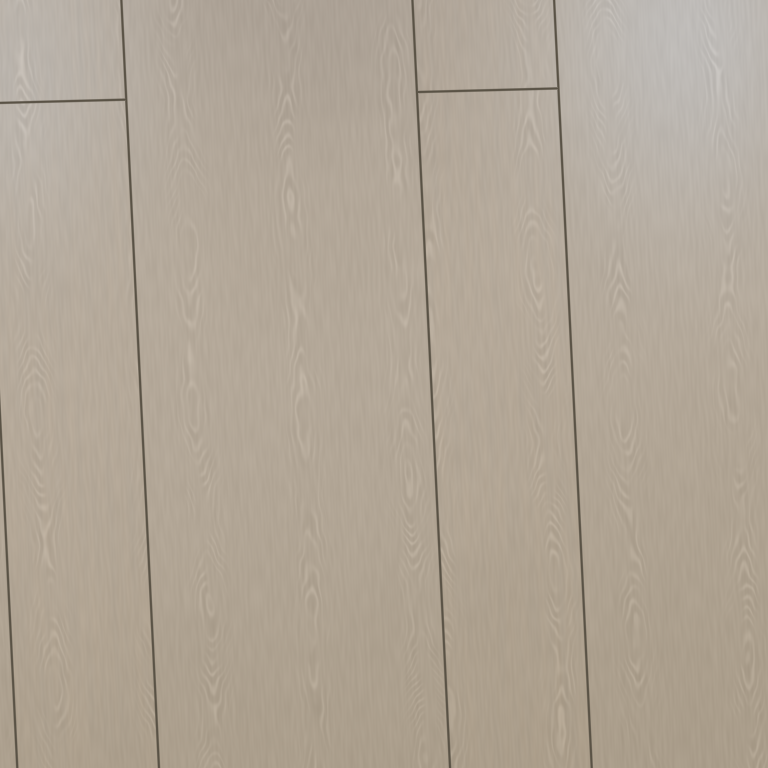
Give the GLSL for this texture, as a Shadertoy shader.

```glsl
// Pale oak floor: wide and narrow planks alternate between thin, leaning dark seams.
// Grain is fine stretched gradient noise plus columns of nested arches, which are
// contour lines of a height field; soft light washes over the upper corners.

#define PERIOD 0.5635      // one wide plank plus one narrow plank
#define WIDE 0.379         // width of the wide plank
#define FIRST_SEAM 0.207   // seam position on the bottom edge
#define LEAN 0.049         // sideways lean of the seams
#define END_JOINT 0.866    // height of the joint in narrow planks
#define END_TILT 0.026     // slope of that joint
#define SEAM_HALF 0.0015   // half the seam width
#define SEAM_BLUR 0.0011   // softness of the seam edges
#define COLUMN_GAP 0.14    // spacing of the arch columns
#define ARCH_LIGHT 0.060   // brightness of the arches
#define GRAIN 0.024        // contrast of the fine grain

const vec3 LOW_WOOD  = vec3(0.667, 0.617, 0.545);
const vec3 MID_WOOD  = vec3(0.706, 0.660, 0.600);
const vec3 TOP_SHADE = vec3(0.662, 0.622, 0.578);
const vec3 GLOW      = vec3(0.745, 0.733, 0.720);
const vec3 SEAM      = vec3(0.350, 0.322, 0.272);

float hash(vec2 p) {
    p = fract(p * vec2(0.1031, 0.1137));
    p += dot(p, p.yx + 33.33);
    return fract((p.x + p.y) * p.x * 17.0);
}

float gradientDot(vec2 cell, vec2 offset) {
    float angle = 6.2832 * hash(cell);
    return dot(vec2(cos(angle), sin(angle)), offset);
}

// Gradient noise, roughly -0.7 to 0.7
float noise(vec2 p) {
    vec2 i = floor(p), f = p - i;
    vec2 s = f * f * f * (f * (f * 6.0 - 15.0) + 10.0);
    vec2 e = vec2(0.0, 1.0);
    return mix(mix(gradientDot(i, f), gradientDot(i + e.yx, f - e.yx), s.x),
               mix(gradientDot(i + e, f - e), gradientDot(i + e.yy, f - e.yy), s.x), s.y);
}

// Light nested arches along columns of one plank
float arches(vec2 p, float seed) {
    float column = floor(p.x / COLUMN_GAP);
    float key = seed + column * 5.37;
    float dx = p.x - (column + 0.5) * COLUMN_GAP;
    dx += 0.014 * noise(vec2(p.y * 3.0, key + 40.3));
    float height = 14.0 * noise(vec2(p.y * 4.5 + key, key + 0.5));
    float wobble = 0.6 * noise(vec2(p.x * 80.0, p.y * 36.0) + key);
    float phase = height + wobble - 150.0 * sqrt(dx * dx + 0.00005);
    float line = pow(0.5 + 0.5 * cos(6.2832 * phase), 2.0);
    float patchy = smoothstep(-0.3, 0.3, noise(vec2(p.x * 45.0, p.y * 14.0) + key * 1.7));
    float resolved = 1.0 - smoothstep(0.45, 0.9, fwidth(phase));
    return (line - 0.3) * patchy * resolved * exp(-dx * dx / 0.00035);
}

// Wood colour under uneven room light
vec3 litWood(vec2 uv) {
    vec3 wood = mix(LOW_WOOD, MID_WOOD, smoothstep(-0.15, 0.55, uv.y - 0.22 * uv.x + 0.05));
    vec2 shade = (uv - vec2(0.40, 1.04)) / vec2(0.27, 0.24);
    wood = mix(wood, TOP_SHADE, 0.85 * exp(-dot(shade, shade)));
    vec2 right = (uv - vec2(0.90, 0.97)) / vec2(0.21, 0.26);
    vec2 left = (uv - vec2(0.02, 0.92)) / vec2(0.17, 0.26);
    return mix(wood, GLOW, min(1.0, exp(-dot(right, right)) + 0.65 * exp(-dot(left, left))));
}

void mainImage(out vec4 fragColor, in vec2 fragCoord) {
    vec2 uv = fragCoord / iResolution.xy;
    float pixel = 1.0 / min(iResolution.x, iResolution.y);

    // Plank layout
    float across = uv.x - FIRST_SEAM + LEAN * uv.y;
    float group = floor(across / PERIOD);
    float x = across - group * PERIOD;
    float narrow = step(WIDE, x);
    float joint = uv.y - END_TILT * uv.x - END_JOINT;
    float seed = 11.3 + group * 6.1 + narrow * (17.9 + 8.7 * step(0.0, joint));

    // Distance to the nearest seam
    float d = min(min(x, PERIOD - x), abs(x - WIDE));
    d = min(d, mix(1.0, abs(joint), narrow));

    // Tone, streaks and arches
    vec2 plank = vec2(x - narrow * (WIDE - 0.065 - 0.045 * group), uv.y);
    float fine = noise(vec2(plank.x * 290.0, plank.y * 28.0) + seed);
    float broad = noise(vec2(plank.x * 110.0, plank.y * 7.0) + seed * 2.3);
    float mottle = noise(uv * vec2(9.0, 6.0) + 3.7);
    vec3 color = litWood(uv);
    color += GRAIN * (fine + 0.35 * broad) + 0.008 * mottle;
    color += vec3(0.006, 0.001, -0.004) * narrow * (0.4 + broad);
    color += ARCH_LIGHT * arches(plank, seed);

    // Dark seams with soft edges
    float blur = max(SEAM_BLUR, 0.5 * pixel);
    color = mix(color, SEAM, 1.0 - smoothstep(SEAM_HALF - blur, SEAM_HALF + blur, d));
    fragColor = vec4(color, 1.0);
}
```
